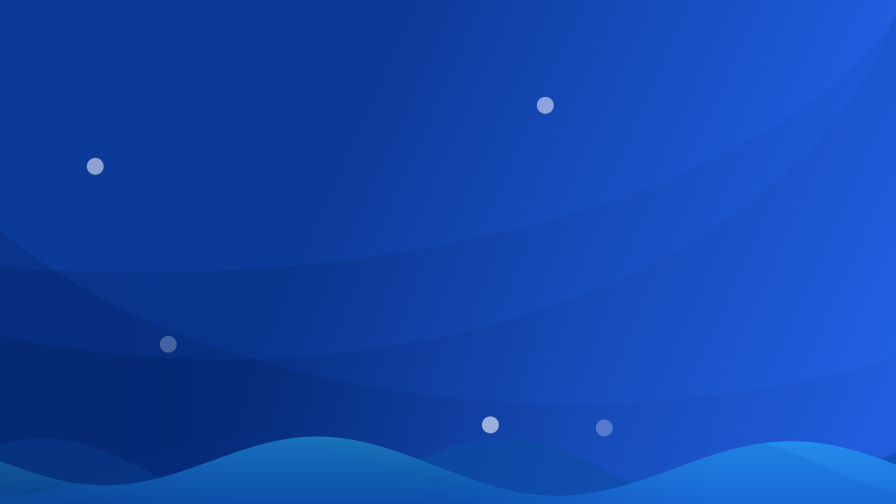
A WebGL 2 fragment shader for this background:

```glsl
#version 300 es
precision highp float;
// Blue diagonal gradient shaded by the rims of three huge ellipses,
// with translucent cosine waves along the bottom and a few pale dots.
// Lengths are in canvas heights, with the origin at the lower left.
uniform vec2 u_resolution;
out vec4 fragColor;

const float PI = 3.14159265;

// Coverage of a shape from its signed distance, one pixel soft
float fill(float d) {
    return clamp(0.5 - d * u_resolution.y, 0.0, 1.0);
}

// Approximate signed distance to an axis-aligned ellipse
float ellipse(vec2 p, vec2 radii) {
    float k = length(p / radii);
    return k * (k - 1.0) / max(length(p / (radii * radii)), 1e-4);
}

// Cosine swell, 1 at its peak, with its own half period on each side
float swell(float x, float peak, float leftHalf, float rightHalf) {
    float halfPeriod = x < peak ? leftHalf : rightHalf;
    return 0.5 + 0.5 * cos(PI * (x - peak) / halfPeriod);
}

vec3 sky(vec2 p) {
    float t = clamp((p.x + 0.45 * (1.0 - p.y) - 0.81) / 1.32, 0.0, 1.0);
    vec3 color = mix(vec3(0.047, 0.227, 0.595), vec3(0.147, 0.414, 0.965), t);

    // Each ellipse shades what lies outside it: centre, then radii
    vec4 rims[3] = vec4[3](
        vec4(0.278, 1.188, 1.574, 0.729),
        vec4(0.440, 1.155, 1.366, 0.868),
        vec4(1.134, 0.977, 1.366, 0.778));
    vec3 shade = mix(vec3(0.74, 0.89, 0.91), vec3(0.95, 0.96, 0.965),
                     smoothstep(0.1, 1.3, p.x));
    for (int i = 0; i < 3; i++) {
        float outside = 1.0 - fill(ellipse(p - rims[i].xy, rims[i].zw));
        color *= mix(vec3(1.0), shade, outside);
    }
    return color;
}

vec3 addWaves(vec3 color, vec2 p) {
    float east = smoothstep(0.75, 1.5, p.x);

    // Dim teal hills behind
    float hills = 0.130 - 0.148 * (1.0 - swell(p.x, 0.995, 0.456, 0.456));
    float hillAlpha = mix(0.25, 0.65, smoothstep(0.2, 0.9, p.x));
    color = mix(color, vec3(0.045, 0.30, 0.64), hillAlpha * fill(p.y - hills));

    // Bright front wave
    float depth = p.x < 0.63 ? 0.097 : 0.113;
    float front = 0.134 - 0.01 * max(p.x - 0.63, 0.0)
                - depth * (1.0 - swell(p.x, 0.63, 0.421, 0.472));
    vec3 crest = mix(vec3(0.10, 0.46, 0.73), vec3(0.14, 0.56, 0.92), east);
    vec3 base = mix(vec3(0.04, 0.29, 0.64), vec3(0.11, 0.43, 0.87), east);
    vec3 water = mix(base, crest, clamp(p.y / 0.134, 0.0, 1.0));
    water *= mix(0.86, 1.0, smoothstep(0.0, 0.5, p.x));
    float inFront = fill(p.y - front);
    color = mix(color, water, inFront);

    // Thin veil whose trough peaks in swell near the centre
    float veil = 0.134 - 0.116 * swell(p.x, 1.007, 0.498, 0.417);
    float veilAlpha = mix(0.03, 0.22, inFront) * fill(p.y - veil);
    return mix(color, vec3(0.07, 0.36, 0.76), veilAlpha);
}

vec3 addDots(vec3 color, vec2 p) {
    // Position and opacity
    vec3 dots[5] = vec3[5](
        vec3(0.189, 0.670, 0.55), vec3(1.082, 0.791, 0.53),
        vec3(0.334, 0.317, 0.25), vec3(0.973, 0.157, 0.60),
        vec3(1.199, 0.151, 0.27));
    for (int i = 0; i < 5; i++) {
        float d = length(p - dots[i].xy) - 0.0167;
        color = mix(color, vec3(0.97, 0.97, 1.0), dots[i].z * fill(d));
    }
    return color;
}

void main() {
    vec2 p = gl_FragCoord.xy / u_resolution.y;
    vec3 color = addWaves(sky(p), p);
    fragColor = vec4(addDots(color, p), 1.0);
}
```
